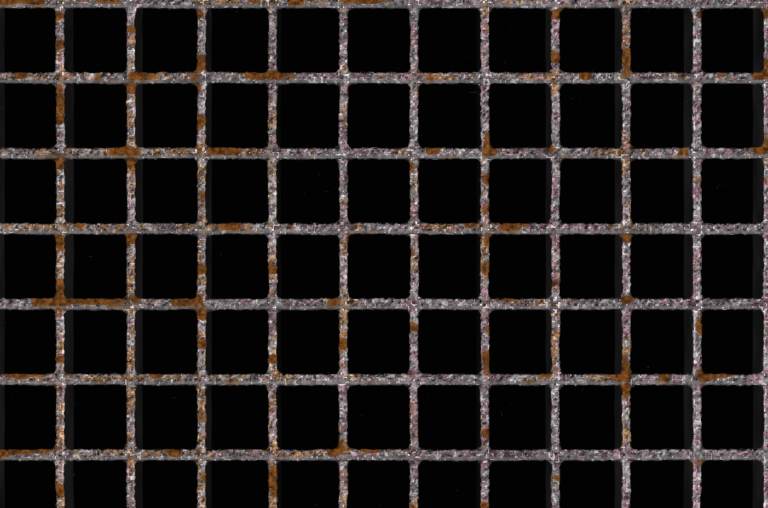
Give the GLSL for this texture, as a WebGL 2 fragment shader.

```glsl
#version 300 es
precision highp float;
// Galvanised steel grating over a black void: two sets of rounded bars joined
// by a smooth minimum, lit by a noise relief and stained with pink and rust.
// Dim inner walls show beside the upright bars, wider away from the centre.

uniform vec2 u_resolution;
out vec4 fragColor;

const vec2 PITCH = vec2(0.1393, 0.1484);   // bar spacing, in canvas heights
const vec2 FIRST = vec2(0.1185, 0.1043);   // first bar from the lower left
const vec2 HALF_WIDTH = vec2(0.0084, 0.0112);

float hash(vec2 p) {
  vec3 q = fract(vec3(p.xyx) * 0.1031);
  q += dot(q, q.yzx + 33.33);
  return fract((q.x + q.y) * q.z);
}

float noise(vec2 p) {
  vec2 i = floor(p), f = fract(p);
  f = f * f * (3.0 - 2.0 * f);
  return mix(mix(hash(i), hash(i + vec2(1, 0)), f.x),
             mix(hash(i + vec2(0, 1)), hash(i + vec2(1, 1)), f.x), f.y);
}

float fbm(vec2 p) {
  float sum = 0.0, weight = 0.5;
  for (int i = 0; i < 4; i++) {
    sum += weight * noise(p);
    p = p * 2.03 + 17.1;
    weight *= 0.5;
  }
  return sum / 0.9375;
}

float smoothMin(float a, float b, float k) {
  float h = max(k - abs(a - b), 0.0) / k;
  return min(a, b) - h * h * k * 0.25;
}

// Rough zinc coat, as a height field
float coat(vec2 p) {
  return 0.6 * noise(p * 130.0) + 0.4 * noise(p * 270.0 + 9.0);
}

void main() {
  vec2 p = gl_FragCoord.xy / u_resolution.y;
  float pixel = 1.0 / u_resolution.y;
  float side = 2.0 * gl_FragCoord.x / u_resolution.x - 1.0;

  // Signed offset from the nearest bar in each direction, slightly wobbling
  vec2 cell = (p - FIRST) / PITCH;
  vec2 bar = floor(cell + 0.5);
  vec2 offset = (cell - bar) * PITCH;
  offset += 0.0018 * (vec2(noise(vec2(p.y * 22.0, bar.x * 7.3)),
                           noise(vec2(p.x * 22.0, bar.y * 5.7 + 40.0))) - 0.5);
  vec2 gap = abs(offset) - HALF_WIDTH;
  float rough = 0.0026 * (noise(p * 150.0) - 0.5);
  float dist = smoothMin(gap.x, gap.y, 0.012) + rough;
  float cover = smoothstep(pixel, -pixel, dist);

  // Void with faint dust, and the inner walls facing the centre
  float reach = 0.003 + 0.019 * abs(side);
  float inward = -sign(side) * offset.x - HALF_WIDTH.x;
  float wall = smoothstep(-0.001, 0.001, inward)
             * smoothstep(reach + 0.002, reach - 0.002, inward)
             * smoothstep(0.08, 0.45, abs(side));
  vec3 color = vec3(0.006);
  color += vec3(0.085, 0.08, 0.08) * wall * (0.45 + 0.9 * fbm(p * vec2(60.0, 12.0)));
  color += 0.10 * smoothstep(0.93, 1.0, noise(p * 170.0 + 50.0))
                * smoothstep(0.68, 0.8, noise(p * 14.0 + 3.0));

  // Light from above on the coat
  float relief = coat(p) - coat(p - vec2(-0.0015, 0.0025));
  float grain = fbm(p * 150.0 + 31.0);
  float light = 0.43 + 0.62 * (grain - 0.5) + 0.42 * relief;

  // Upright bars have a paler lit flank; level bars have a smooth grey underside
  float level = smoothstep(0.003, -0.003, gap.y - max(gap.x, -0.004));
  vec2 across = offset / HALF_WIDTH;
  float flank = smoothstep(0.2, 0.9, -across.x * sign(side)) * abs(side);
  float upright = light + 0.06 + 0.20 * flank - 0.12 * smoothstep(0.55, 1.0, abs(across.x));
  float under = smoothstep(-0.15, -0.5, across.y);
  float flat_ = mix(light, 0.42 + 0.3 * (grain - 0.5), under);
  flat_ -= 0.20 * smoothstep(0.65, 1.05, abs(across.y));
  float tone = mix(upright, flat_, level);
  tone *= 0.93 + 0.14 * hash(bar + 5.0);
  vec3 metal = tone * vec3(1.02, 0.97, 0.98);

  // Pink primer in fine flecks, stronger to the right
  float top = 1.0 - under * level;
  float pink = smoothstep(0.45, 0.68, fbm(p * 75.0 + 60.0)) * (0.55 + 0.2 * side);
  metal *= mix(vec3(1), vec3(0.96, 0.70, 0.80), pink * top);

  // Rust: a thin stain to the left, and a few deep brown spots
  float patches = fbm(p * vec2(9.0, 13.0) + 80.0);
  float stain = smoothstep(0.42, 0.66, patches - 0.13 * side)
              * smoothstep(0.38, 0.62, fbm(p * 90.0 + 11.0));
  metal = mix(metal, tone * vec3(1.08, 0.78, 0.50), 0.75 * stain * top);
  float spot = smoothstep(0.73, 0.82, noise(p * vec2(26.0, 34.0) + 120.0)
                          + 0.22 * (grain - 0.5) - 0.04 * side);
  metal = mix(metal, vec3(0.40, 0.22, 0.06) * (0.35 + 1.2 * grain), 0.85 * spot * (0.3 + 0.7 * top));

  // Bright chips, mostly where bars meet
  float joint = smoothstep(0.016, 0.004, length(max(gap, 0.0)) + length(offset) * 0.4);
  float chip = smoothstep(0.70, 0.88, noise(p * 210.0 + 7.0)) * (0.20 + 0.12 * joint);
  metal += chip * (1.0 - spot);

  color = mix(color, clamp(metal, 0.03, 0.9), cover);
  fragColor = vec4(color, 1.0);
}
```
